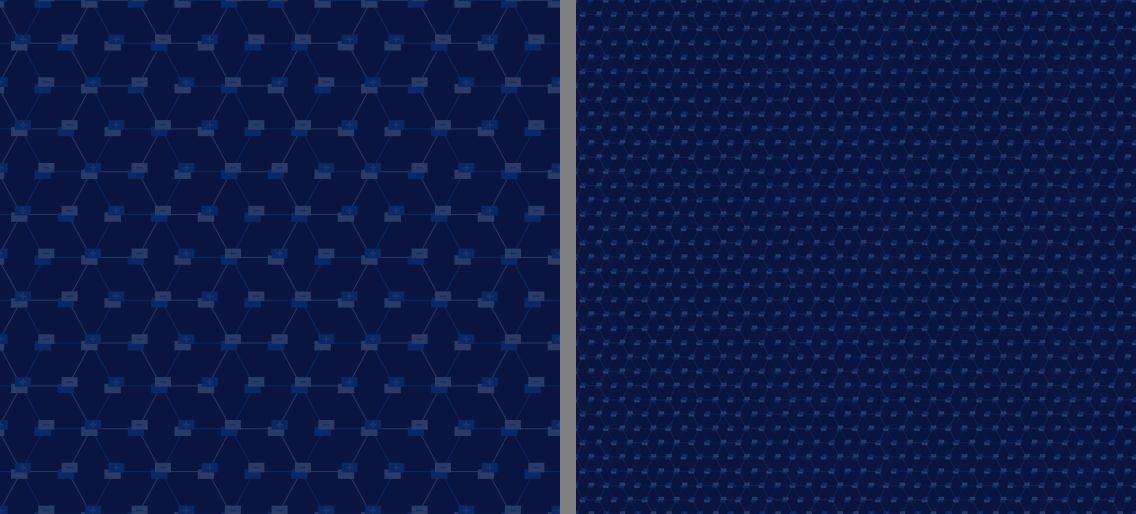
Left, the tile; right, the same tile 3 across and 3 down.
Write a Shadertoy shader that draws this pattern.

```glsl
const vec3 NAVY = vec3(0.04, 0.08, 0.25);
const vec3 BLUE = vec3(0.03, 0.16, 0.40);
const vec3 SLATE = vec3(0.16, 0.23, 0.40);

float sdBox(vec2 p, vec2 halfSize) {
    vec2 d = abs(p) - halfSize;
    return length(max(d, 0.0)) + min(max(d.x, d.y), 0.0);
}

// Distance to a spoke running from the origin to its tip
float sdSpoke(vec2 p, vec2 tip) {
    return length(p - tip * clamp(dot(p, tip) / dot(tip, tip), 0.0, 1.0));
}

float coverage(float d, float pixel) {
    return clamp(0.5 - d / pixel, 0.0, 1.0);
}

void mainImage(out vec4 fragColor, in vec2 fragCoord) {
    // One unit is the node spacing: 12 columns and 12 staggered rows, y down
    float pixel = 12.0 / iResolution.x;
    float rowHeight = iResolution.y / iResolution.x;
    vec2 p = vec2(fragCoord.x, iResolution.y - fragCoord.y) * pixel + vec2(0.047, -0.008);

    // Every third node is a hub with three slate and three blue spokes
    float slateLine = 1e3, blueLine = 1e3;
    vec2 period = vec2(3.0, 2.0 * rowHeight);
    for (int i = 0; i < 2; i++) {
        vec2 hub = vec2(2.0 + 1.5 * float(i), rowHeight * float(i));
        vec2 d = mod(p - hub + 0.5 * period, period) - 0.5 * period;
        d.y = abs(d.y);
        slateLine = min(slateLine, min(sdSpoke(d, vec2(1, 0)), sdSpoke(d, vec2(-0.5, rowHeight))));
        blueLine = min(blueLine, min(sdSpoke(d, vec2(-1, 0)), sdSpoke(d, vec2(0.5, rowHeight))));
    }
    vec3 color = mix(NAVY, BLUE, 0.9 * coverage(blueLine - 0.011, pixel));
    color = mix(color, SLATE, 0.9 * coverage(slateLine - 0.011, pixel));

    // Nearest node
    float row = floor(p.y / rowHeight + 0.5);
    float stagger = 0.5 * mod(row, 2.0);
    float column = floor(p.x - stagger + 0.5);
    vec2 local = p - vec2(column + stagger, row * rowHeight);

    // Signs alternate along a row; one middle pair is swapped in most rows
    bool plus = mod(column, 2.0) < 0.5;
    float wrapped = mod(column, 12.0);
    bool middlePair = wrapped > 5.5 && wrapped < 7.5;
    if (middlePair && abs(mod(row, 4.0) - 2.0) > 0.5) plus = !plus;
    vec3 front = plus ? BLUE : SLATE;
    vec3 back = plus ? SLATE : BLUE;

    // Two overlapping plates with a sign on the front one
    vec2 face = local - vec2(0.039, -0.084);
    color = mix(color, back, coverage(sdBox(local - vec2(-0.039, 0.056), vec2(0.176, 0.100)), pixel));
    color = mix(color, front, coverage(sdBox(face, vec2(0.172, 0.103)), pixel));
    float mark = sdBox(face, vec2(0.068, 0.016));
    if (plus) mark = min(mark, sdBox(face, vec2(0.016, 0.068)));
    color = mix(color, back, 0.65 * coverage(mark, pixel));

    fragColor = vec4(color, 1.0);
}
```
